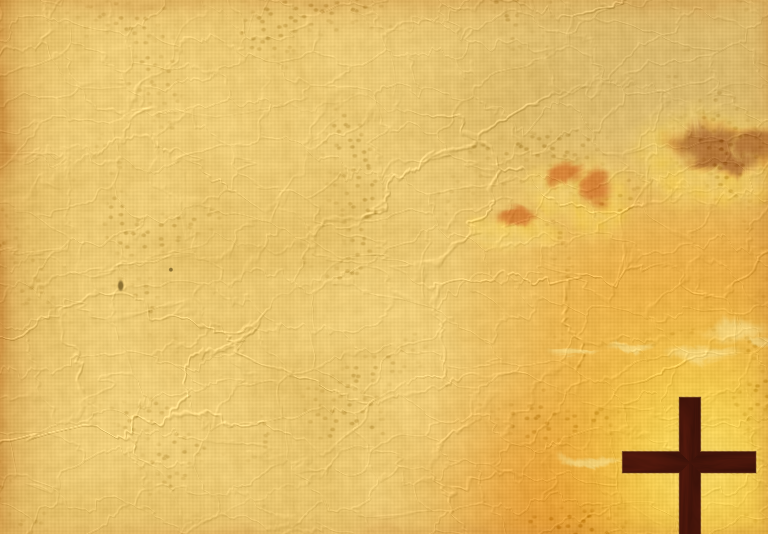
This background is drawn by a WebGL 2 fragment shader. Its source:

```glsl
#version 300 es
precision highp float;

uniform vec2 u_resolution;
out vec4 fragColor;

const vec3 PAPER = vec3(0.935, 0.805, 0.475);
const vec3 PAPER_SHADE = vec3(0.875, 0.725, 0.375);
const vec3 EDGE_BROWN = vec3(0.76, 0.50, 0.19);
const vec3 DUSK = vec3(0.81, 0.68, 0.40);
const vec3 AMBER = vec3(0.92, 0.70, 0.29);
const vec3 ORANGE = vec3(0.89, 0.58, 0.18);
const vec3 SUN = vec3(0.96, 0.82, 0.28);
const vec3 CLOUD_DARK = vec3(0.67, 0.41, 0.19);
const vec3 CLOUD_RUST = vec3(0.82, 0.47, 0.19);
const vec3 CREAM = vec3(0.96, 0.85, 0.52);
const vec3 WOOD = vec3(0.27, 0.08, 0.04);

// Center in xy, radii in zw
const vec4 CLOUDS[6] = vec4[](
    vec4(1.325, 0.730, 0.085, 0.055), vec4(1.410, 0.728, 0.070, 0.048),
    vec4(1.355, 0.695, 0.095, 0.030), vec4(1.118, 0.652, 0.036, 0.048),
    vec4(1.057, 0.674, 0.045, 0.032), vec4(0.962, 0.596, 0.050, 0.024));
const vec4 WISPS[6] = vec4[](
    vec4(1.376, 0.382, 0.060, 0.025), vec4(1.316, 0.335, 0.070, 0.017),
    vec4(1.174, 0.352, 0.045, 0.010), vec4(1.070, 0.342, 0.045, 0.008),
    vec4(1.105, 0.139, 0.060, 0.011), vec4(1.425, 0.362, 0.040, 0.010));

vec2 hash2(vec2 p) {
    vec3 q = fract(vec3(p.xyx) * vec3(0.1031, 0.1030, 0.0973));
    q += dot(q, q.yzx + 33.33);
    return fract((q.xx + q.yz) * q.zy);
}

// Distances to the nearest and second nearest cell points
vec2 cellular(vec2 p) {
    vec2 cell = floor(p), f = fract(p), d = vec2(8.0);
    for (int y = -1; y <= 1; y++)
        for (int x = -1; x <= 1; x++) {
            vec2 o = vec2(x, y);
            float r = length(o + hash2(cell + o + 50.0) - f);
            d = r < d.x ? vec2(r, d.x) : vec2(d.x, min(d.y, r));
        }
    return d;
}

float layeredSines(vec2 p) {
    float sum = 0.0, amp = 0.5;
    for (int i = 0; i < 5; i++) {
        p = mat2(0.8, 0.6, -0.6, 0.8) * p * 1.7 + 1.3;
        p += 0.6 * sin(p.yx * 1.3);
        sum += amp * sin(p.x) * sin(p.y);
        amp *= 0.62;
    }
    return sum;
}

float crease(vec2 p, float scale, float width) {
    vec2 warp = vec2(layeredSines(p * 9.0), layeredSines(p * 9.0 + 7.0));
    vec2 d = cellular((p + 0.04 * warp) * vec2(0.7, 1.2) * scale);
    return 1.0 - smoothstep(0.0, width, d.y - d.x);
}

// Light ridge beside a dark fold
float emboss(vec2 p, float scale, float width) {
    return crease(p, scale, width) - crease(p + vec2(-0.002, 0.003), scale, width);
}

float puff(vec2 p, vec4 shape) {
    return 1.0 - length((p - shape.xy) / shape.zw);
}

float box(vec2 p, vec2 center, vec2 halfSize) {
    vec2 d = abs(p - center) - halfSize;
    return length(max(d, 0.0)) + min(max(d.x, d.y), 0.0);
}

vec3 paper(vec2 p, float mottle) {
    vec3 col = mix(PAPER, PAPER_SHADE, clamp(0.25 + 0.5 * mottle, 0.0, 1.0));
    float dusk = exp(-dot((p - vec2(1.26, 0.86)) * vec2(2.4, 4.0), (p - vec2(1.26, 0.86)) * vec2(2.4, 4.0)));
    return mix(col, DUSK, 0.65 * dusk);
}

vec3 sunset(vec3 col, vec2 p, float mottle) {
    float reach = smoothstep(0.78, 1.18, p.x + 0.05 * mottle);
    col = mix(col, AMBER, reach * (1.0 - smoothstep(0.42, 0.78, p.y)) * 0.9);
    float low = length((p - vec2(1.06, 0.02)) * vec2(1.0, 0.8));
    col = mix(col, ORANGE, 0.85 * exp(-low * low * 26.0));
    float haze = length((p - vec2(1.38, 0.50)) * vec2(0.8, 1.6));
    col = mix(col, ORANGE, 0.35 * exp(-haze * haze * 18.0));
    float sun = length((p - vec2(1.31, 0.13)) * vec2(1.0, 0.9));
    col = mix(col, SUN, 0.95 * exp(-sun * sun * 24.0));
    return mix(col, CREAM, 0.4 * exp(-sun * sun * 110.0));
}

vec3 clouds(vec3 col, vec2 p) {
    vec2 q = p + 0.014 * vec2(layeredSines(p * 22.0), layeredSines(p * 22.0 + 4.0));
    float dark = -9.0, rim = -9.0, wisp = -9.0;
    for (int i = 0; i < 6; i++) {
        dark = max(dark, puff(q, CLOUDS[i]));
        rim = max(rim, puff(q + vec2(0.0, 0.028), CLOUDS[i]));
        wisp = max(wisp, puff(q, WISPS[i]));
    }
    float billow = cellular(q * 20.0).x;
    col = mix(col, mix(SUN, CREAM, billow), 0.5 * smoothstep(-1.1, 0.0, rim));
    vec3 shade = mix(CLOUD_RUST, CLOUD_DARK, smoothstep(1.13, 1.24, p.x) * smoothstep(0.0, 0.5, dark));
    col = mix(col, shade, 0.85 * smoothstep(-0.15, 0.55, dark - 0.25 * billow));
    return mix(col, CREAM, 0.75 * smoothstep(-0.2, 0.6, wisp));
}

void main() {
    vec2 p = gl_FragCoord.xy / u_resolution.y;
    float aspect = u_resolution.x / u_resolution.y;
    float pixel = 1.0 / u_resolution.y;
    float mottle = layeredSines(p * 5.0);

    vec3 col = clouds(sunset(paper(p, mottle), p, mottle), p);

    // Worn borders, strongest on the left
    float wear = 0.03 * mottle;
    col = mix(col, EDGE_BROWN, 0.75 * exp(-max(p.x + wear, 0.0) * 28.0));
    float rim = min(min(p.y, 1.0 - p.y), aspect - p.x);
    col = mix(col, EDGE_BROWN, 0.3 * exp(-max(rim + wear, 0.0) * 45.0));

    // Creases, dents, grain and woven threads
    float patchy = smoothstep(-0.3, 0.5, layeredSines(p * 3.0 + 2.0));
    col += 0.075 * (0.35 + patchy) * emboss(p, 5.0, 0.035);
    col += 0.045 * emboss(p + 3.0, 12.0, 0.07);
    float dent = 1.0 - smoothstep(0.08, 0.28, cellular(p * vec2(42.0, 55.0)).x);
    col -= vec3(0.10, 0.11, 0.12) * dent * smoothstep(0.1, 0.7, layeredSines(p * 7.0 + 5.0));
    col += 0.025 * layeredSines(p * 60.0);
    vec2 thread = sin(p * 900.0);
    col += 0.012 * (thread.x + thread.y);

    // Small stains
    float stain = max(puff(p, vec4(0.226, 0.465, 0.007, 0.013)), puff(p, vec4(0.320, 0.495, 0.005, 0.005)));
    col = mix(col, vec3(0.46, 0.36, 0.13), 0.8 * smoothstep(0.0, 0.6, stain));

    // Crossed beams with a pale stippled outline
    float upright = box(p, vec2(1.292, 0.108), vec2(0.0205, 0.1485));
    float beam = box(p, vec2(1.2905, 0.1345), vec2(0.1255, 0.0205));
    float d = min(upright, beam);
    float stipple = 0.5 + 0.5 * sin((p.x + p.y) * 520.0);
    float outline = 1.0 - smoothstep(0.0, 1.5 * pixel, abs(d - 0.0015));
    vec2 along = upright < beam ? p.yx : p;
    vec3 wood = WOOD * (1.0 + 0.25 * layeredSines(along * vec2(8.0, 70.0)));
    col = mix(col, wood, 1.0 - smoothstep(-pixel, pixel, d));
    col = mix(col, CREAM, 0.4 * outline * stipple);

    fragColor = vec4(clamp(col, 0.0, 1.0), 1.0);
}
```
